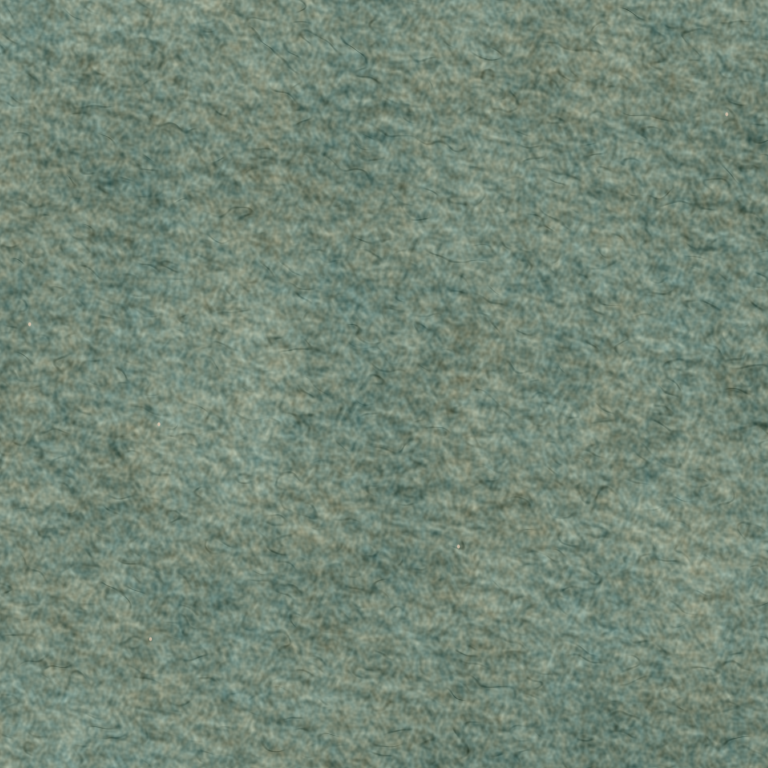
This texture is drawn by a Shadertoy shader. Its source:

```glsl
const vec3 BASE = vec3(0.451, 0.524, 0.463);
const vec3 TAN_SHIFT = vec3(0.075, 0.020, -0.015);   // warm against teal wool
const vec3 SHADE_TINT = vec3(1.03, 1.0, 0.95);
const vec3 SPECK = vec3(0.86, 0.77, 0.68);
const float TILT = -0.24;              // slope of the tufts
const vec2 TUFT_SCALE = vec2(32.0, 52.0);
const vec2 FIBRE_SCALE = vec2(165.0, 75.0);
const float BROAD_GAIN = 0.07;
const float TUFT_GAIN = 0.085;
const float RELIEF_GAIN = 0.07;
const float CREASE_GAIN = 0.085;
const float FIBRE_GAIN = 0.13;
const float GRAIN_GAIN = 0.075;
const int SPECK_COUNT = 5;
const float SPECK_RADIUS = 0.0028;

// Integer hash giving two values in 0..1
vec2 hash2(vec2 cell) {
    uvec2 q = uvec2(ivec2(cell) + 32768);
    q = q * 1664525u + 1013904223u;
    q.x += q.y * 1664525u;
    q.y += q.x * 1664525u;
    q ^= q >> 16u;
    q.x += q.y * 1664525u;
    q.y += q.x * 1664525u;
    q ^= q >> 16u;
    return vec2(q & 65535u) / 65535.0;
}

float cornerSlope(vec2 cell, vec2 offset) {
    float angle = 6.28319 * hash2(cell).x;
    return dot(vec2(cos(angle), sin(angle)), offset);
}

// Gradient noise, roughly -0.7 to 0.7
float noise(vec2 p) {
    vec2 i = floor(p), f = p - i;
    vec2 w = f * f * f * (f * (f * 6.0 - 15.0) + 10.0);
    vec2 e = vec2(1.0, 0.0);
    float low = mix(cornerSlope(i, f), cornerSlope(i + e, f - e), w.x);
    float high = mix(cornerSlope(i + e.yx, f - e.yx), cornerSlope(i + 1.0, f - 1.0), w.x);
    return mix(low, high, w.y);
}

vec2 rotate(vec2 p, float angle) {
    float c = cos(angle), s = sin(angle);
    return vec2(c * p.x + s * p.y, c * p.y - s * p.x);
}

float tuftHeight(vec2 p) {
    return noise(p * TUFT_SCALE) + 0.55 * noise(p * TUFT_SCALE * 2.1 + 17.3);
}

// Short hairs leaning either way, in patches
float fibres(vec2 p) {
    float left = noise(rotate(p, 0.5) * FIBRE_SCALE + 41.7);
    float right = noise(rotate(p, -0.45) * FIBRE_SCALE + 93.1);
    float flat_ = noise(rotate(p, 1.35) * FIBRE_SCALE + 7.9);
    float lean = smoothstep(-0.25, 0.25, noise(p * 34.0 + 5.5));
    float lie = smoothstep(0.0, 0.4, noise(p * 29.0 + 71.5));
    return mix(mix(left, right, lean), flat_, lie);
}

// Thin dark folds between tufts, broken up by a mask
float creases(vec2 p) {
    float fold = abs(noise(p * TUFT_SCALE * vec2(0.85, 0.95) + 61.3));
    float mask = smoothstep(-0.05, 0.35, noise(p * vec2(24.0, 33.0) + 29.9));
    return (1.0 - smoothstep(0.0, 0.13, fold)) * mask;
}

void mainImage(out vec4 fragColor, in vec2 fragCoord) {
    vec2 uv = fragCoord / iResolution.y;

    // Tilted and warped wool coordinates
    vec2 p = rotate(uv, TILT);
    p += 0.007 * vec2(noise(uv * 37.0 + 3.1), noise(uv * 37.0 + 55.7));

    // Light from above on the tufts
    float height = tuftHeight(p);
    float relief = height - tuftHeight(p + vec2(0.002, 0.006));
    float broad = noise(uv * 4.0 + 12.4) + 0.8 * noise(uv * 11.0 + 33.8);
    float grain = noise(uv * 190.0 + 8.2);

    float shade = BROAD_GAIN * broad + TUFT_GAIN * height + RELIEF_GAIN * relief;
    shade += FIBRE_GAIN * fibres(uv) + GRAIN_GAIN * grain;
    shade -= CREASE_GAIN * (creases(p) - 0.12);

    // Mixed warm and teal fibres
    float warmth = 0.5 * noise(uv * 7.0 + 81.2) + 0.7 * noise(p * vec2(26.0, 36.0) + 19.6);
    warmth += 0.8 * noise(uv * vec2(120.0, 95.0) + 47.4);
    vec3 color = BASE + shade * SHADE_TINT + warmth * TAN_SHIFT;

    // A few pale specks
    for (int k = 0; k < SPECK_COUNT; k++) {
        vec2 place = hash2(vec2(float(k) * 7.0 + 3.0, 211.0));
        place.x *= iResolution.x / iResolution.y;
        float spot = 1.0 - smoothstep(0.3, 1.2, length((uv - place) * vec2(1.15, 0.9)) / SPECK_RADIUS);
        color = mix(color, SPECK, 0.85 * spot);
    }

    fragColor = vec4(clamp(color, 0.0, 1.0), 1.0);
}
```
